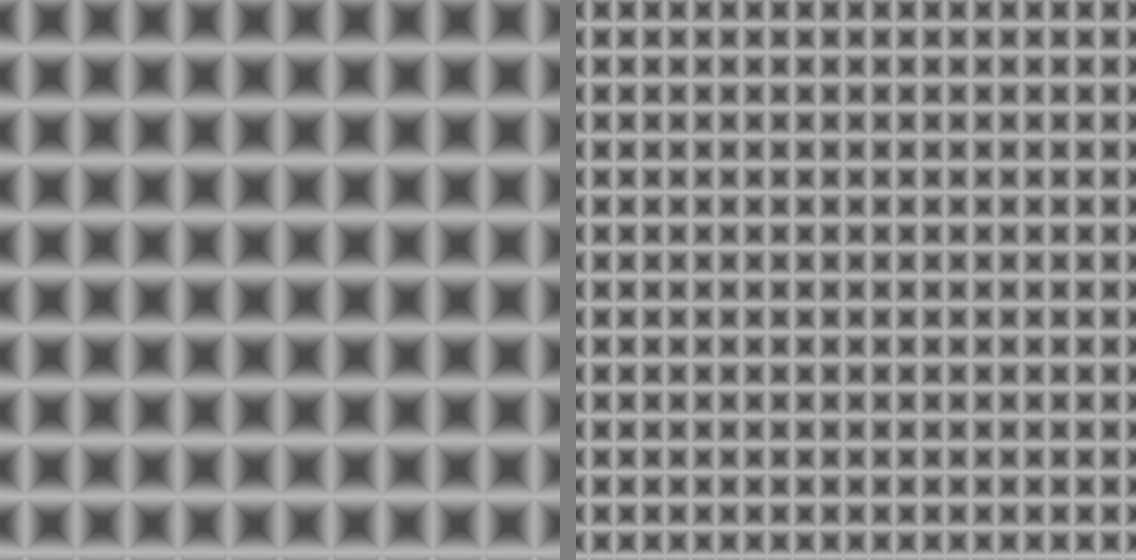
Left, the tile; right, the same tile 2 across and 2 down.
This pattern is drawn by a Shadertoy shader. Its source:

```glsl
const vec2 REPEATS = vec2(11.0, 10.0);     // columns, rows
const vec2 CENTRE_OFFSET = vec2(0.0, 0.635); // pit centre within a cell
const float PIT_TONE = 0.285;
const vec2 RIDGE_TONE = vec2(0.69, 0.715); // vertical and horizontal bars
const float PINCH = 0.2;

// Distance from the pit centre per axis: 0 at the centre, 1 on the bars
vec2 axisDistance(vec2 uv, vec2 repeats, vec2 offset) {
    vec2 cell = fract(uv * repeats - offset + 0.5) - 0.5;
    return 2.0 * abs(cell);
}

// Soft square pit between crossing bars
float pitTone(vec2 dist, float low, vec2 high, float pinch) {
    vec2 slope = smoothstep(0.10, 1.06, dist);
    vec2 tone = mix(vec2(low), high, slope);
    // Draw the shade slightly outward along the corner diagonals
    float corner = dist.x * dist.y * (1.0 - max(dist.x, dist.y));
    return max(tone.x, tone.y) - pinch * corner;
}

void mainImage(out vec4 fragColor, in vec2 fragCoord) {
    vec2 uv = fragCoord / iResolution.xy;
    vec2 dist = axisDistance(uv, REPEATS, CENTRE_OFFSET);
    float tone = pitTone(dist, PIT_TONE, RIDGE_TONE, PINCH);
    fragColor = vec4(vec3(tone), 1.0);
}
```
